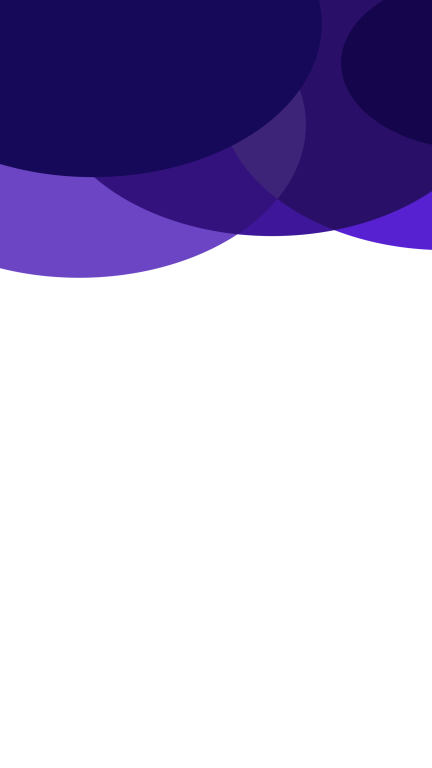
This background is drawn by a WebGL 1 fragment shader. Its source:

```glsl
precision highp float;

uniform vec2 u_resolution;

const vec3 WHITE = vec3(1.0);
const vec3 LAVENDER = vec3(0.42, 0.27, 0.77);
const vec3 VIOLET = vec3(0.34, 0.13, 0.82);
const vec3 INDIGO = vec3(0.24, 0.085, 0.60);
const vec3 INDIGO_ON_LAVENDER = vec3(0.20, 0.07, 0.49);
const vec3 INDIGO_ON_VIOLET = vec3(0.165, 0.06, 0.41);
const vec3 INDIGO_ON_BOTH = vec3(0.24, 0.14, 0.475);
const vec3 NAVY = vec3(0.09, 0.035, 0.35);
const vec3 MIDNIGHT = vec3(0.078, 0.02, 0.30);

// Approximate signed distance to an ellipse, negative inside
float ellipseDistance(vec2 p, vec2 center, vec2 radii) {
  vec2 q = (p - center) / radii;
  float k = length(q);
  return k * (k - 1.0) / max(length(q / radii), 1e-4);
}

// Smooth-edged coverage of an ellipse
float ellipseMask(vec2 p, vec2 center, vec2 radii, float pixel) {
  float d = ellipseDistance(p, center, radii);
  return 1.0 - smoothstep(-0.7 * pixel, 0.7 * pixel, d);
}

void main() {
  // Canvas widths, measured from the top left corner
  float pixel = 1.0 / u_resolution.x;
  vec2 p = vec2(gl_FragCoord.x, u_resolution.y - gl_FragCoord.y) * pixel;

  float lavender = ellipseMask(p, vec2(0.183, 0.289), vec2(0.525, 0.354), pixel);
  float violet = ellipseMask(p, vec2(1.032, 0.220), vec2(0.525, 0.359), pixel);
  float indigo = ellipseMask(p, vec2(0.630, 0.1875), vec2(0.525, 0.359), pixel);
  float navy = ellipseMask(p, vec2(0.215, 0.056), vec2(0.530, 0.354), pixel);
  float midnight = ellipseMask(p, vec2(1.102, 0.146), vec2(0.3125, 0.200), pixel);

  // Tint of the translucent middle ellipse over its neighbours
  vec3 overWhite = mix(INDIGO, INDIGO_ON_LAVENDER, lavender);
  vec3 overViolet = mix(INDIGO_ON_VIOLET, INDIGO_ON_BOTH, lavender);
  vec3 indigoTint = mix(overWhite, overViolet, violet);

  // Layers from back to front
  vec3 color = mix(WHITE, LAVENDER, lavender);
  color = mix(color, VIOLET, violet);
  color = mix(color, indigoTint, indigo);
  color = mix(color, NAVY, navy);
  color = mix(color, MIDNIGHT, midnight);

  gl_FragColor = vec4(color, 1.0);
}
```
